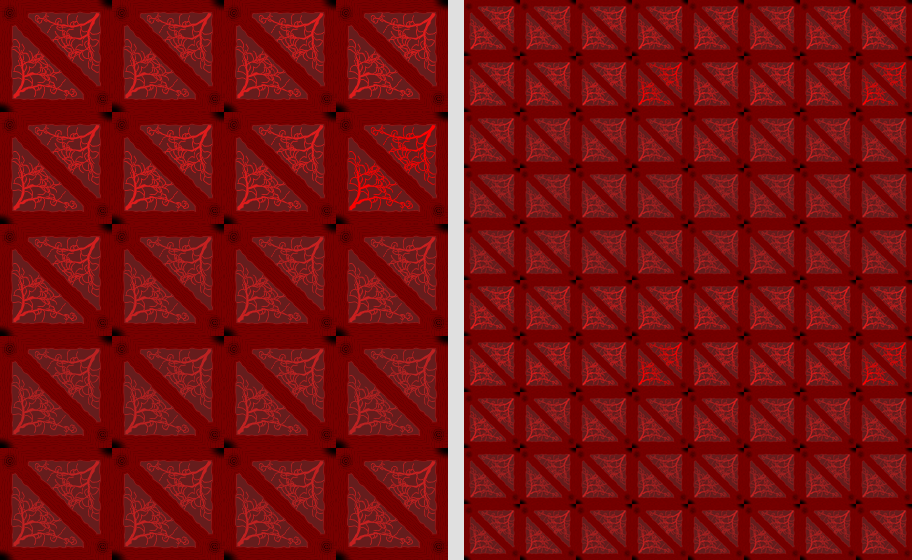
Left, the tile; right, the same tile 2 across and 2 down.
Give the GLSL for this pattern, as a WebGL 2 fragment shader.

```glsl
#version 300 es
precision highp float;
// Grid of paired dark triangles holding red branching veins, with rings and shaded corners.

uniform vec2 u_resolution;
out vec4 fragColor;

const vec2 GRID = vec2(4.0, 5.0);
const vec3 GROUND = vec3(0.47, 0.0, 0.0);
const vec3 PANEL = vec3(0.40, 0.11, 0.11);
const vec3 OUTLINE = vec3(0.59, 0.10, 0.10);
const vec3 VEIN_DIM = vec3(0.74, 0.13, 0.13);
const vec3 VEIN_BRIGHT = vec3(0.88, 0.11, 0.11);
const vec3 VEIN_HOT = vec3(1.0, 0.0, 0.0);
const vec2 HOT_CELL = vec2(3.0, 3.0);
const vec2 RING_CENTER = vec2(0.913, 0.117);
const float RING_RADIUS = 0.085;
const float RING_SPACING = 0.017;
const float CONTOUR_SPACING = 0.022;
const float LINE_HALF = 0.0034;
const float CORNER_REACH = 0.125;
const float TWIG_STEP = 0.019;
const int TWIG_STEPS = 6;
const int NODES = 9;
const float TAU = 6.2831853;

// Four limbs, each a cubic curve in cell units.
const vec2 LIMBS[16] = vec2[16](
    vec2(0.125, 0.125), vec2(0.25, 0.30), vec2(0.21, 0.36), vec2(0.17, 0.57),
    vec2(0.205, 0.31), vec2(0.36, 0.40), vec2(0.36, 0.27), vec2(0.48, 0.35),
    vec2(0.13, 0.13), vec2(0.26, 0.28), vec2(0.42, 0.25), vec2(0.64, 0.16),
    vec2(0.195, 0.41), vec2(0.26, 0.47), vec2(0.29, 0.46), vec2(0.37, 0.47));
const vec4 LIMB_HALF = vec4(0.016, 0.009, 0.012, 0.005);
const vec4 LIMB_CURL = vec4(0.9, 1.1, 1.9, 1.1);

float hash(vec2 p) {
    return fract(sin(dot(p, vec2(12.9898, 78.233))) * 43758.5453);
}

// Value noise that wraps after the given whole period.
float noise(vec2 p, float period) {
    vec2 i = floor(p), f = fract(p);
    f = f * f * (3.0 - 2.0 * f);
    vec2 a = mod(i, period), b = mod(i + 1.0, period);
    return mix(mix(hash(a), hash(vec2(b.x, a.y)), f.x),
               mix(hash(vec2(a.x, b.y)), hash(b), f.x), f.y);
}

float segment(vec2 p, vec2 a, vec2 b) {
    vec2 ab = b - a;
    return length(p - a - ab * clamp(dot(p - a, ab) / dot(ab, ab), 0.0, 1.0));
}

vec2 limbPoint(int limb, float t) {
    int k = limb * 4;
    float s = 1.0 - t;
    return s * s * s * LIMBS[k] + 3.0 * s * s * t * LIMBS[k + 1]
         + 3.0 * s * t * t * LIMBS[k + 2] + t * t * t * LIMBS[k + 3];
}

// A thin shoot that curls as it grows.
float twig(vec2 p, vec2 start, float angle, float turn) {
    float d = 1.0;
    for (int i = 0; i < TWIG_STEPS; i++) {
        vec2 end = start + TWIG_STEP * vec2(cos(angle), sin(angle));
        d = min(d, segment(p, start, end));
        start = end;
        angle += turn;
    }
    return d - LINE_HALF;
}

float veins(vec2 p) {
    float d = 1.0;
    float reach = TWIG_STEP * float(TWIG_STEPS + 1);
    for (int limb = 0; limb < 4; limb++) {
        vec2 prev = limbPoint(limb, 0.0);
        for (int i = 1; i <= NODES; i++) {
            float t = float(i) / float(NODES);
            vec2 node = limbPoint(limb, t);
            d = min(d, segment(p, prev, node) - mix(LIMB_HALF[limb], LINE_HALF, t));
            if (i > 2 && distance(p, node) < reach) {
                float heading = atan(node.y - prev.y, node.x - prev.x);
                for (float side = -1.0; side < 2.0; side += 2.0) {
                    vec2 seed = vec2(float(limb * NODES + i), side + 3.0);
                    float spread = side * (0.3 + 0.8 * hash(seed));
                    float turn = (hash(seed + 7.3) - 0.5) * LIMB_CURL[limb];
                    d = min(d, twig(p, node, heading + spread, turn));
                }
            }
            prev = node;
        }
    }
    return d;
}

// Triangle with blunted tips.
float triangle(vec2 p) {
    float d = max(max(0.11 - p.x, 0.115 - p.y), (p.x + p.y - 0.9) * 0.7071);
    return max(d, max(p.x - 0.745, p.y - 0.765));
}

void main() {
    vec2 grid = gl_FragCoord.xy / u_resolution * GRID;
    vec2 cell = floor(grid), p = fract(grid);
    float px = GRID.y / u_resolution.y;

    // The second half of each cell is the first turned by 180 degrees.
    vec2 q = p.x + p.y > 1.0 ? 1.0 - p : p;
    vec2 warp = vec2(noise(p * 28.0, 28.0), noise(p * 28.0 + 11.0, 28.0)) - 0.5;
    float panel = triangle(q) + 0.017 * warp.x;

    // Ground with faint contours.
    float contour = 0.5 + 0.5 * cos(TAU * (panel / CONTOUR_SPACING + 0.5 * warp.y));
    vec3 color = GROUND * (1.0 - 0.13 * pow(contour, 4.0));

    // Rings in two corners, soft black in the other two.
    float r = min(distance(p, RING_CENTER), distance(p, 1.0 - RING_CENTER)) + 0.008 * warp.x;
    float ring = pow(0.5 + 0.5 * cos(TAU * r / RING_SPACING), 3.0);
    float ringFade = 1.0 - smoothstep(0.2 * RING_RADIUS, RING_RADIUS, r);
    color *= 1.0 - ringFade * (0.15 + 0.5 * ring);
    color *= smoothstep(0.02, CORNER_REACH, length(q * vec2(0.8, 1.1)));

    // Panel and its outline.
    color = mix(color, PANEL, clamp(0.5 - panel / px, 0.0, 1.0));
    color = mix(color, OUTLINE, clamp(0.5 - (abs(panel) - LINE_HALF) / px, 0.0, 1.0));

    // Veins, whose glow varies from cell to cell.
    if (panel < 0.0) {
        float glow = 0.5 + 0.5 * cos(TAU * (cell.y - 3.4) / GRID.y);
        glow = clamp(glow + 0.4 * (hash(cell) - 0.5), 0.0, 1.0);
        vec3 veinColor = mix(VEIN_DIM, VEIN_BRIGHT, glow);
        if (distance(cell, HOT_CELL) < 0.5) veinColor = VEIN_HOT;
        float d = max(veins(q + 0.014 * warp), panel + 0.006);
        color = mix(color, veinColor, clamp(0.5 - d / px, 0.0, 1.0));
    }
    fragColor = vec4(color, 1.0);
}
```
